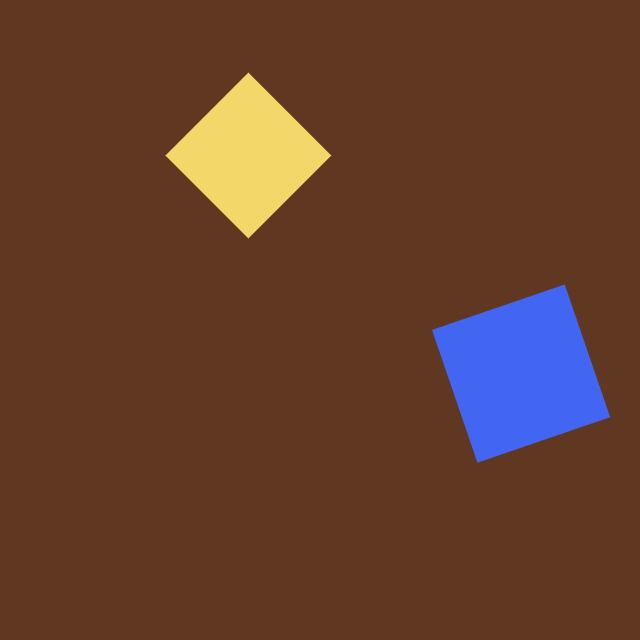
Give the GLSL for this background, as a WebGL 1 fragment shader.

```glsl
precision highp float;
// Draws a yellow diamond and a tilted blue square on a plain brown ground.

uniform vec2 u_resolution;

const vec3 BROWN = vec3(0.378, 0.216, 0.124);
const vec3 YELLOW = vec3(0.953, 0.843, 0.412);
const vec3 BLUE = vec3(0.259, 0.400, 0.945);

// Rotates a point clockwise, which turns the shape counterclockwise.
vec2 rotate(vec2 p, float angle) {
  float c = cos(angle);
  float s = sin(angle);
  return vec2(c * p.x + s * p.y, c * p.y - s * p.x);
}

// Signed distance to the sides of a square.
float squareDistance(vec2 p, float halfSide) {
  vec2 d = abs(p) - halfSide;
  return max(d.x, d.y);
}

// Coverage of a turned square, with an edge one pixel wide.
float squareMask(vec2 p, vec2 center, float halfSide, float angle, float pixel) {
  float d = squareDistance(rotate(p - center, angle), halfSide);
  return clamp(0.5 - d / pixel, 0.0, 1.0);
}

void main() {
  vec2 uv = gl_FragCoord.xy / u_resolution;
  float pixel = 1.0 / min(u_resolution.x, u_resolution.y);

  vec3 color = BROWN;
  float diamond = squareMask(uv, vec2(0.388, 0.757), 0.0916, radians(45.0), pixel);
  color = mix(color, YELLOW, diamond);
  float tilted = squareMask(uv, vec2(0.8142, 0.4163), 0.1096, radians(18.9), pixel);
  color = mix(color, BLUE, tilted);

  gl_FragColor = vec4(color, 1.0);
}
```
